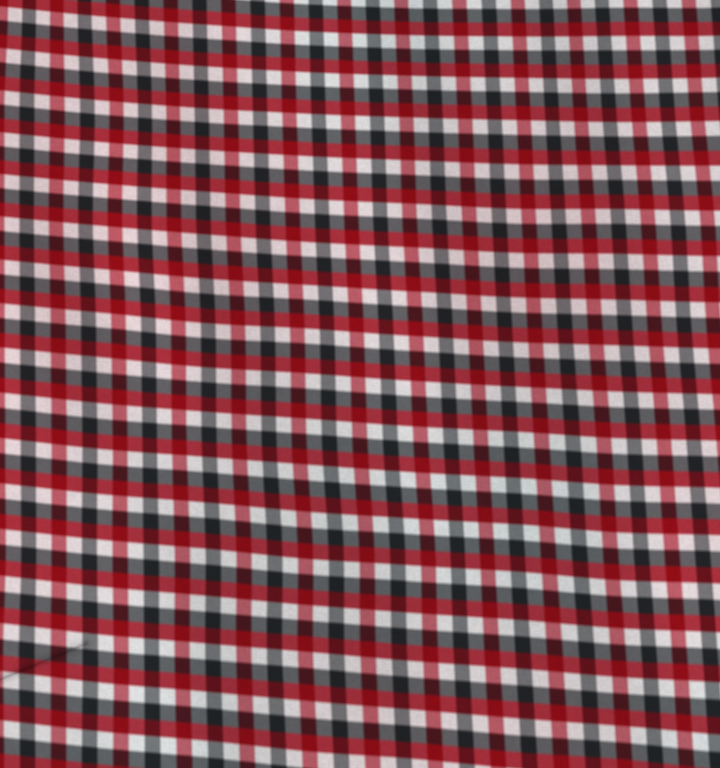
Give the GLSL for this texture, as a Shadertoy shader.

```glsl
const vec3 WHITE = vec3(0.83, 0.815, 0.815);
const vec3 BLACK = vec3(0.115, 0.125, 0.135);
const vec3 RED = vec3(0.53, 0.04, 0.075);
const vec3 ROSE_TINT = vec3(1.03, 0.94, 0.955);
const vec3 COOL_TINT = vec3(0.97, 1.02, 1.02);

float hash(vec2 p) {
    vec3 q = fract(vec3(p.xyx) * 0.1031);
    q += dot(q, q.yzx + 33.33);
    return fract((q.x + q.y) * q.z);
}

float noise(vec2 p) {
    vec2 cell = floor(p), f = fract(p);
    f = f * f * (3.0 - 2.0 * f);
    float low = mix(hash(cell), hash(cell + vec2(1, 0)), f.x);
    float high = mix(hash(cell + vec2(0, 1)), hash(cell + vec2(1, 1)), f.x);
    return mix(low, high, f.y);
}

// Coverage of a periodic stripe; t counts repeats
float stripe(float t, float centre, float halfWidth, float soft) {
    float d = abs(fract(t - centre + 0.5) - 0.5) - halfWidth;
    return 1.0 - smoothstep(-soft, soft, d);
}

// Weighted yarn colours, so touching stripes leave no pale seam
vec3 yarn(float black, float red) {
    return WHITE * max(1.0 - black - red, 0.0) + BLACK * black + RED * red;
}

// Blend the two thread sets in a perceptual space
vec3 weave(vec3 warp, vec3 weft, float weftShare) {
    vec3 root = mix(sqrt(warp), sqrt(weft), weftShare);
    return root * root;
}

// Column repeats widen towards the bottom
float columnPhase(vec2 p) {
    return (p.x - 0.039) / mix(0.0798, 0.0872, p.y);
}

// Row repeats sag to the right and grow towards the bottom
float rowPhase(vec2 p) {
    float sag = mix(0.06, 0.015, p.y);
    float drop = 0.033 + 0.05 * p.y;
    float s = p.y - 0.073 - (drop + sag) * p.x + sag * p.x * p.x;
    return 18.56 * s - 1.63 * s * s;
}

float segmentDistance(vec2 p, vec2 a, vec2 b) {
    vec2 ab = b - a;
    return length(p - a - ab * clamp(dot(p - a, ab) / dot(ab, ab), 0.0, 1.0));
}

void mainImage(out vec4 fragColor, in vec2 fragCoord) {
    vec2 uv = fragCoord / iResolution.xy;
    vec2 p = vec2(uv.x, 1.0 - uv.y);

    // Gentle distortion of the cloth
    vec2 wobble = vec2(noise(p * 7.0), noise(p * 7.0 + 40.0)) - 0.5;
    vec2 cloth = p + wobble * vec2(0.005, 0.004);
    float column = columnPhase(cloth);
    float row = rowPhase(cloth);

    // Warp runs white, black, white, red; weft runs white, black, red
    float columnSoft = max(fwidth(column), 0.034);
    float rowSoft = max(fwidth(row), 0.05);
    vec3 warp = yarn(stripe(column, 0.0, 0.125, columnSoft),
                     stripe(column, 0.5, 0.125, columnSoft));
    float redWeft = stripe(row, 2.0 / 3.0, 1.0 / 6.0, rowSoft);
    vec3 weft = yarn(stripe(row, 1.0 / 3.0, 1.0 / 6.0, rowSoft), redWeft);
    vec3 color = weave(warp, weft, mix(0.55, 0.69, redWeft));

    // Uneven tint, thread grain and broad folds
    color *= mix(COOL_TINT, ROSE_TINT, noise(p * vec2(4.0, 3.0) + 11.0));
    float grain = noise(vec2(column * 16.0, row * 30.0))
                + noise(vec2(column * 30.0, row * 12.0) + 70.0) - 1.0;
    float folds = noise(vec2(p.x * 9.0 - p.y * 2.0, p.y * 2.5) + 23.0) - 0.5;
    color *= 1.0 + 0.035 * grain + 0.13 * folds;
    color += 0.012;

    // Small crease near the lower left
    float crease = segmentDistance(p, vec2(0.0, 0.885), vec2(0.12, 0.838));
    color *= 1.0 - 0.3 * exp(-crease * 280.0);

    fragColor = vec4(clamp(color, 0.0, 1.0), 1.0);
}
```
